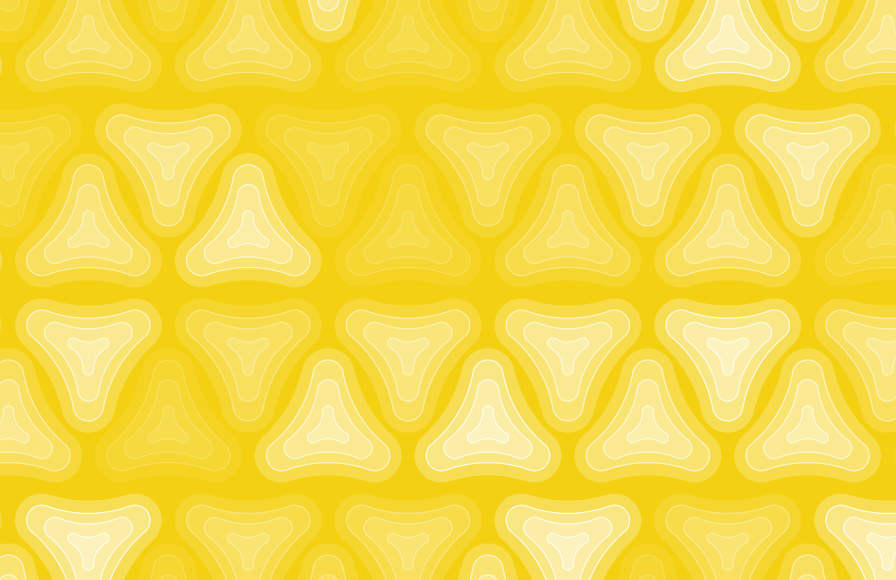
Give the GLSL for this pattern, as a Shadertoy shader.

```glsl
const float PI = 3.14159265;
const float COLUMNS = 5.606;      // triangles of one direction across the canvas
const float ROW_HEIGHT = 1.221;   // all lengths below are in column widths
const float CENTRE_OFFSET = 0.24; // triangle centre from the middle of its row
const float LINE_WIDTH = 0.0075;
const vec3 YELLOW = vec3(0.957, 0.816, 0.07);
const vec3 WHITE = vec3(1.0, 0.995, 0.97);

// Nested contours: tip centre distance, tip radius, flank distance
const vec3 CONTOURS[4] = vec3[4](
    vec3(0.336, 0.168, 0.292),
    vec3(0.336, 0.095, 0.212),
    vec3(0.241, 0.066, 0.146),
    vec3(0.110, 0.033, 0.062));

float hash(vec2 p) {
    return fract(sin(dot(p, vec2(127.1, 311.7))) * 43758.5453);
}

// Fold the plane into one half of a 120 degree sector around the +y tip
vec2 foldThreeWays(vec2 p) {
    float angle = atan(p.x, p.y) + PI / 3.0;
    angle = abs(mod(angle, 2.0 * PI / 3.0) - PI / 3.0);
    return length(p) * vec2(sin(angle), cos(angle));
}

// Distance to a concave triangle: a tip arc tangent to an inward flank arc
float concaveTriangle(vec2 p, float tipDistance, float tipRadius, float flank) {
    float inset = flank - tipRadius;
    float arcDistance = (tipDistance * tipDistance - inset * inset)
                      / (tipDistance - 2.0 * inset);
    vec2 tip = vec2(0.0, tipDistance);
    vec2 arcCentre = arcDistance * vec2(sin(PI / 3.0), cos(PI / 3.0));
    vec2 toArc = arcCentre - tip;
    vec2 toPoint = p - tip;
    bool nearTip = toArc.x * toPoint.y > toArc.y * toPoint.x;
    return nearTip ? length(toPoint) - tipRadius
                   : arcDistance - flank - length(p - arcCentre);
}

// Share of a pixel lying inside a shape
float coverage(float dist, float pixel) {
    return clamp(0.5 - dist / pixel, 0.0, 1.0);
}

float outline(float dist, float width, float pixel) {
    return coverage(dist - 0.5 * width, pixel) - coverage(dist + 0.5 * width, pixel);
}

// Stack translucent white contours, with thin lines on the inner ones
vec3 paintTriangle(vec3 colour, vec2 p, float opacity, float pixel) {
    vec2 folded = foldThreeWays(p);
    for (int i = 0; i < 4; i++) {
        vec3 c = CONTOURS[i];
        float dist = concaveTriangle(folded, c.x, c.y, c.z);
        colour = mix(colour, WHITE, opacity * coverage(dist, pixel));
        if (i > 0) {
            float line = outline(dist, LINE_WIDTH, pixel);
            colour = mix(colour, WHITE, min(3.0 * opacity, 0.9) * line);
        }
    }
    return colour;
}

void mainImage(out vec4 fragColor, in vec2 fragCoord) {
    float pixel = COLUMNS / iResolution.x;
    vec2 p = (fragCoord - 0.5 * iResolution.xy) * pixel;
    p.y += 0.018;

    // Rows come in pairs; every other pair moves sideways by half a column
    float row = floor(p.y / ROW_HEIGHT);
    float y = p.y - (row + 0.5) * ROW_HEIGHT;
    float shift = 0.5 * mod(floor(row / 2.0), 2.0);

    // Each row interlocks upward and downward triangles
    vec3 colour = YELLOW;
    for (int i = 0; i < 2; i++) {
        float direction = 1.0 - 2.0 * float(i);
        float x = p.x + 0.25 * direction - shift;
        float column = floor(x + 0.5);
        vec2 local = vec2(x - column, direction * y + CENTRE_OFFSET);
        float level = floor(5.0 * hash(vec2(column, 2.0 * row + float(i)))) / 4.0;
        colour = paintTriangle(colour, local, mix(0.07, 0.29, level), pixel);
    }
    fragColor = vec4(colour, 1.0);
}
```
